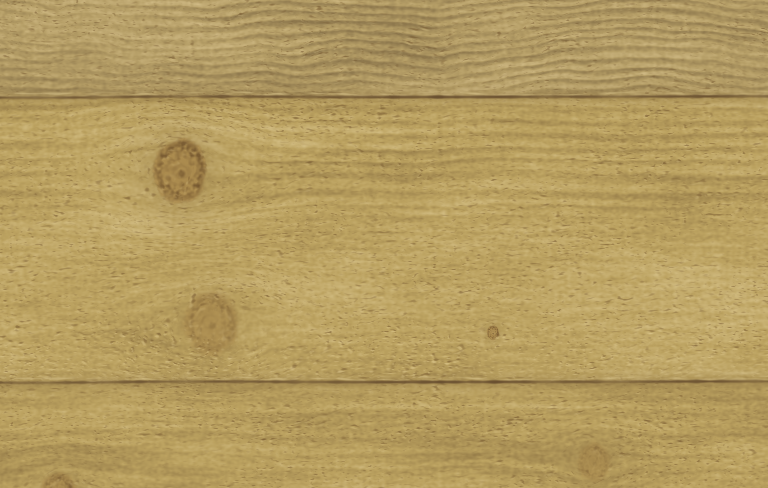
A Shadertoy shader for this texture:

```glsl
#define PLANK_PITCH 0.584
#define SEAM_HEIGHT 0.217
#define SEAM_WIDTH 0.0021
#define FLECK_SCALE vec2(62.0, 165.0)
#define FLECK_DEPTH 0.72
#define KNOT_COUNT 5
#define BASE vec3(0.735, 0.635, 0.375)
#define LIGHT vec3(0.85, 0.77, 0.55)
#define DARK vec3(0.58, 0.48, 0.28)
#define DEEP vec3(0.44, 0.32, 0.17)
#define KNOT_WOOD vec3(0.67, 0.54, 0.30)
#define SEAM_COLOR vec3(0.38, 0.28, 0.17)

// Knots: centre, radius, darkness
const vec4 knots[KNOT_COUNT] = vec4[](
    vec4(0.369, 0.650, 0.061, 1.0), vec4(0.432, 0.338, 0.060, 0.45),
    vec4(1.010, 0.318, 0.014, 0.9), vec4(1.217, 0.053, 0.036, 0.25),
    vec4(0.120, -0.012, 0.040, 0.6));

vec2 gradientAt(vec2 cell) {
    vec2 h = vec2(dot(cell, vec2(127.1, 311.7)), dot(cell, vec2(269.5, 183.3)));
    return 2.0 * fract(sin(h) * 43758.5) - 1.0;
}

float gradientNoise(vec2 p) {
    vec2 i = floor(p), f = fract(p);
    vec2 u = f * f * f * (f * (f * 6.0 - 15.0) + 10.0);
    vec2 e = vec2(1.0, 0.0);
    float low = mix(dot(gradientAt(i), f), dot(gradientAt(i + e), f - e), u.x);
    float high = mix(dot(gradientAt(i + e.yx), f - e.yx), dot(gradientAt(i + 1.0), f - 1.0), u.x);
    return mix(low, high, u.y);
}

float fbm(vec2 p) {
    float sum = 0.0, amplitude = 1.0;
    for (int i = 0; i < 4; i++) {
        sum += amplitude * gradientNoise(p);
        p = p * 2.03 + 17.3;
        amplitude *= 0.5;
    }
    return sum;
}

// Part the grain so that it flows around every knot
vec2 bendGrain(vec2 p) {
    vec2 g = p;
    for (int i = 0; i < KNOT_COUNT; i++) {
        vec2 d = (p - knots[i].xy) / knots[i].z;
        g.y -= 0.75 * d.y * knots[i].z * exp(-0.3 * dot(d, d * vec2(0.6, 1.0)));
    }
    return g;
}

vec3 addKnot(vec3 color, vec2 p, vec4 knot) {
    vec2 d = (p - knot.xy) / knot.z;
    float wobble = gradientNoise(d * 1.6 + knot.xy * 40.0);
    float grit = gradientNoise(d * 7.0);
    float r = length(d * vec2(1.12, 0.95)) + 0.2 * wobble + 0.1 * grit;
    float disk = 1.0 - smoothstep(0.8 + 0.1 * knot.w, 1.25 - 0.15 * knot.w, r);
    float rings = 0.5 + 0.5 * cos(r * 24.0 + 4.0 * wobble);
    float rim = exp(-pow((r - 0.84) * 5.0, 2.0)) * (0.5 + 0.5 * smoothstep(-0.6, 0.8, d.x + d.y));
    float pith = 1.0 - smoothstep(0.05, 0.18, length(d - vec2(0.05, -0.1)));
    float depth = 0.2 * rings + 0.55 * rim + 0.7 * pith + 1.1 * grit * smoothstep(0.2, 0.8, r);
    color = mix(color, DARK, 0.45 * knot.w * exp(-0.5 * r * r));
    vec3 wood = mix(KNOT_WOOD, DEEP, clamp(depth * (0.3 + 0.7 * knot.w), 0.0, 1.0));
    return mix(color, wood, disk * (0.4 + 0.45 * knot.w));
}

void mainImage(out vec4 fragColor, in vec2 fragCoord) {
    vec2 p = fragCoord / iResolution.y;
    float pixel = 1.0 / iResolution.y;

    // Planks: index, height within the plank, signed distance to a seam
    float row = (p.y - SEAM_HEIGHT + 0.006 * gradientNoise(vec2(p.x * 2.5, 4.5))) / PLANK_PITCH;
    float plank = floor(row), v = fract(row);
    float seam = (row - round(row)) * PLANK_PITCH;
    float upper = step(0.5, plank), lower = step(plank, -0.5), middle = 1.0 - upper - lower;

    // Growth rings: wavy above, straight in the middle, soft below
    vec2 g = bendGrain(p);
    float grainY = g.y + fbm(g * vec2(1.7, 1.8) + plank * 7.3) * mix(0.022, 0.065, upper);
    float phase = grainY * (34.0 + 14.0 * upper - 8.0 * lower);
    phase += 0.7 * gradientNoise(vec2(g.x * 0.9, grainY * 16.0));
    float f = fract(phase);
    float ring = smoothstep(0.15, 0.75, f) * (1.0 - smoothstep(0.75, 1.0, f));
    float ringStrength = 0.95 * upper + 0.4 * lower + middle * mix(0.15, 0.7, smoothstep(0.45, 0.75, v));
    ringStrength *= 0.8 + 1.2 * gradientNoise(g * vec2(2.0, 12.0) + 31.0);

    // Broad stains, streaks, rough grit and faint upright saw marks
    float stain = fbm(vec2(g.x * 1.8, grainY * 9.0) + plank * 13.0);
    float streak = gradientNoise(vec2(g.x * 9.0, grainY * 100.0));
    float grit = gradientNoise(vec2(g.x * 48.0, grainY * 130.0) + 9.0) + gradientNoise(p * vec2(105.0, 150.0));
    float saw = gradientNoise(p * vec2(95.0, 5.0));
    float tone = 0.13 - 0.75 * ring * ringStrength + 0.55 * stain + 0.4 * streak + 0.42 * grit + 0.15 * saw;
    tone -= 0.2 * lower;
    vec3 color = mix(BASE, tone < 0.0 ? DARK : LIGHT, clamp(abs(tone), 0.0, 1.0));
    color = mix(color, vec3(dot(color, vec3(0.33))) * vec3(1.16, 1.03, 0.78), 0.35 * upper);
    for (int i = 0; i < KNOT_COUNT; i++) color = addKnot(color, p, knots[i]);

    // Torn fibres in two sizes: dark pits, each with a lit lip
    float nearBase = middle * (1.0 - smoothstep(0.0, 0.3, v));
    for (float size = 1.0; size < 2.0; size += 0.6) {
        vec2 q = vec2(g.x, grainY) * FLECK_SCALE * size + size * 37.0;
        q += vec2(1.5, 0.6) * gradientNoise(q * 0.21);
        float worn = smoothstep(-0.3, 0.35, fbm(p * vec2(4.0, 11.0) + size * 5.0));
        float pit = smoothstep(0.12, 0.55, gradientNoise(q));
        float lip = smoothstep(0.12, 0.55, gradientNoise(q + vec2(0.25, 0.8)));
        color = mix(color, LIGHT * 1.04, FLECK_DEPTH * lip * (0.4 * worn + 0.5 * nearBase));
        color = mix(color, DEEP, FLECK_DEPTH * pit * (0.12 + 0.6 * worn));
    }

    // Seams: ragged dark gap, soft shade and a pale worn edge
    float ragged = SEAM_WIDTH * (1.0 + 1.6 * gradientNoise(vec2(p.x * 34.0, row)));
    float gap = 1.0 - smoothstep(ragged - pixel, ragged + 1.5 * pixel, abs(seam));
    float edgeWear = smoothstep(-0.1, 0.4, gradientNoise(vec2(p.x * 22.0, seam * 160.0)));
    color = mix(color, DARK, 0.55 * exp(-abs(seam) / 0.012));
    color = mix(color, LIGHT, 0.6 * edgeWear * exp(-pow((seam - 0.007) / 0.004, 2.0)));
    color = mix(color, SEAM_COLOR, gap * (0.65 + 0.6 * gradientNoise(vec2(p.x * 15.0, 2.5))));
    fragColor = vec4(color, 1.0);
}
```
